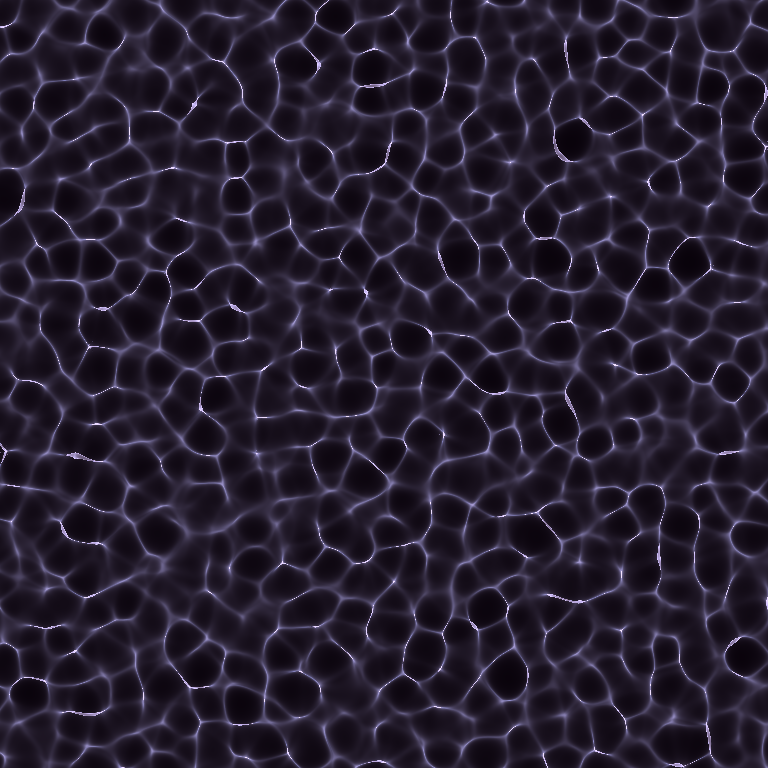
Write a Shadertoy shader that draws this texture.

```glsl
// Violet caustic web: light bent by a noisy water surface into a net of bright filaments.
#define CELLS 27.0        // noise lattice cells across the canvas
#define FOCUS 0.233       // bending strength of the surface
#define REACH 1.3         // squared radius of one noise kernel
#define JITTER 0.7        // scatter of the kernel centres
#define DISPERSION 0.03   // colour spread of the bending
#define SOFTNESS 0.025    // limits the glare on the filaments
#define EXPOSURE 0.18
#define TINT vec3(1.0, 0.95, 1.22)
#define SHADE vec3(0.0, -0.022, 0.003)
#define STEPS 6

vec3 hash32(vec2 p) {
    vec3 q = fract(p.xyx * vec3(0.1031, 0.1030, 0.0973));
    q += dot(q, q.yxz + 33.33);
    return fract((q.xxy + q.yzz) * q.zyx);
}

// Scattered gradient noise: slope and second derivatives (xx, xy, yy).
void surface(vec2 p, out vec2 slope, out vec3 bend) {
    vec2 cell = floor(p);
    float c = 8.0 / REACH;
    slope = vec2(0.0);
    bend = vec3(0.0);
    for (int j = -1; j <= 1; j++)
    for (int i = -1; i <= 1; i++) {
        vec2 id = cell + vec2(i, j);
        vec3 rnd = hash32(id + 71.0);
        vec2 d = p - id - 0.5 - JITTER * (rnd.xy - 0.5);
        float t = 1.0 - dot(d, d) / REACH;
        if (t <= 0.0) continue;
        // Gradient direction walks around a diamond.
        vec2 g = abs(4.0 * fract(rnd.z + vec2(0.0, 0.25)) - 2.0) - 1.0;
        float gd = dot(g, d), t2 = t * t, t3 = t2 * t;
        slope += g * t2 * t2 - c * gd * t3 * d;
        vec3 mixed = vec3(2.0 * g.x * d.x + gd, g.x * d.y + g.y * d.x, 2.0 * g.y * d.y + gd);
        bend += 0.75 * c * c * gd * t2 * vec3(d.x * d.x, d.x * d.y, d.y * d.y) - c * t3 * mixed;
    }
}

// Damped Newton step; branch is 1 for upright rays, -1 for flipped ones.
vec2 newtonStep(vec3 bend, vec2 miss, float branch) {
    vec3 J = vec3(1.0, 0.0, 1.0) + FOCUS * bend;
    float det = branch * max(branch * (J.x * J.z - J.y * J.y), 0.12);
    vec2 move = vec2(J.z * miss.x - J.y * miss.y, J.x * miss.y - J.y * miss.x) / det;
    return move * min(1.0, 0.25 / max(length(move), 0.0001));
}

// Finds the surface point whose ray lands on target and returns its light.
vec3 traceRay(vec2 target, float branch, inout vec2 y, out float hit) {
    vec2 slope, miss;
    vec3 bend;
    for (int i = 0; i < STEPS; i++) {
        surface(y, slope, bend);
        miss = target - y - FOCUS * slope;
        if (dot(miss, miss) < 0.00001) break;
        y += newtonStep(bend, miss, branch);
    }
    hit = 1.0 - smoothstep(0.01, 0.04, length(miss));

    // Brightness is the inverse area stretch, slightly different per colour.
    vec3 k = FOCUS * (1.0 + DISPERSION * vec3(-1.0, 0.0, 1.0));
    vec3 stretch = 1.0 + k * (bend.x + bend.z) + k * k * (bend.x * bend.z - bend.y * bend.y);
    return inversesqrt(stretch * stretch + SOFTNESS);
}

// Sum of all rays reaching a point.
vec3 caustic(vec2 p) {
    vec2 slope;
    vec3 bend;
    surface(p, slope, bend);
    float hitL, hitR, hitM;

    // Calm water: a single ray is enough.
    vec2 shear = vec2(0.5 * (bend.x - bend.z), bend.y);
    float squeeze = 1.0 + FOCUS * (0.5 * (bend.x + bend.z) - length(shear));
    if (squeeze > 0.3) {
        vec2 start = p + newtonStep(bend, -FOCUS * slope, 1.0);
        return traceRay(p, 1.0, start, hitL);
    }

    // Near a filament: search from both of its sides.
    float angle = 0.5 * atan(shear.y, shear.x);
    vec2 across = 0.35 * vec2(-sin(angle), cos(angle));
    vec2 left = p - across, right = p + across;
    vec3 lightL = traceRay(p, 1.0, left, hitL);
    vec3 lightR = traceRay(p, 1.0, right, hitR);
    if (distance(left, right) < 0.06) return 0.5 * (lightL + lightR);

    // Different rays found: a fold, which holds a third ray between them.
    vec2 middle = 0.5 * (left + right);
    vec3 lightM = traceRay(p, -1.0, middle, hitM);
    vec3 total = lightL * hitL + lightR * hitR + lightM * hitM * hitL * hitR;
    return max(total, min(lightL, lightR));
}

void mainImage(out vec4 fragColor, in vec2 fragCoord) {
    vec2 p = CELLS * fragCoord / iResolution.y;
    vec3 glow = 1.0 - exp(-EXPOSURE * caustic(p));
    fragColor = vec4(clamp(glow * TINT + SHADE, 0.0, 1.0), 1.0);
}
```
